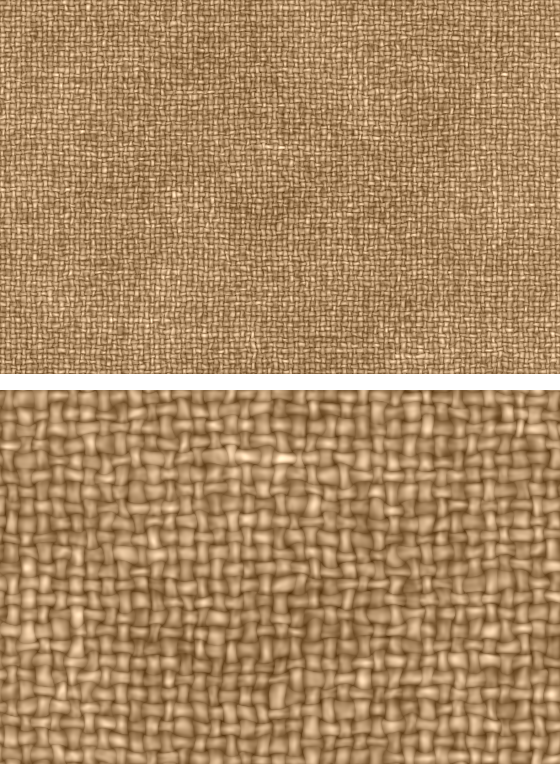
Top: the whole. Bottom: its middle third, enlarged.
Write a Shadertoy shader that draws this texture.

```glsl
// Coarse brown burlap: a plain weave of uneven threads with pale slubs.

vec2 hashGradient(vec2 p) {
    vec3 h = fract(p.xyx * vec3(0.1031, 0.1030, 0.0973));
    h += dot(h, h.yzx + 33.33);
    return fract((h.xx + h.yz) * h.zy) * 2.0 - 1.0;
}

float gradientNoise(vec2 p) {
    vec2 i = floor(p), f = p - i;
    vec2 u = f * f * f * (f * (f * 6.0 - 15.0) + 10.0);
    vec2 e = vec2(0.0, 1.0);
    float bottom = mix(dot(hashGradient(i), f),
                       dot(hashGradient(i + e.yx), f - e.yx), u.x);
    float top = mix(dot(hashGradient(i + e.xy), f - e.xy),
                    dot(hashGradient(i + e.yy), f - e.yy), u.x);
    return mix(bottom, top, u.y);
}

// Height of one thread; "over" is +1 where it crosses on top, -1 below.
float threadHeight(float across, float along, float over, float tone) {
    float profile = max(cos(3.14159 * across), 0.0);
    return profile * (0.55 + 0.45 * over * cos(3.14159 * along) + tone);
}

// Brightness along a thread: short knots, long drifts and rare slubs.
float threadTone(float along, float id, float seed) {
    float knots = gradientNoise(vec2(along * 0.8, id * 5.37 + seed));
    float drift = gradientNoise(vec2(along * 0.07, id * 3.71 + seed + 40.0));
    float slub = gradientNoise(vec2(along * 0.045, id * 7.13 + seed + 90.0));
    return 0.65 * knots + 0.35 * drift + 0.3 * smoothstep(0.3, 0.5, slub);
}

void mainImage(out vec4 fragColor, in vec2 fragCoord) {
    vec2 uv = fragCoord / iResolution.y;

    // Thread grid, bent by slow and quick wobbles
    vec2 q = uv * vec2(70.0, 72.0) + 200.0;
    q += 0.6 * vec2(gradientNoise(q * 0.07), gradientNoise(q * 0.07 + 51.0));
    q += 0.5 * vec2(gradientNoise(q * vec2(0.7, 0.4)),
                    gradientNoise(q * vec2(0.4, 0.7) + 77.0));
    vec2 id = floor(q);
    vec2 f = q - id - 0.5;
    float over = 1.0 - 2.0 * mod(id.x + id.y, 2.0);

    // Interlaced warp and weft
    float warp = threadHeight(f.x, f.y, over, threadTone(q.y, id.x, 13.3));
    float weft = threadHeight(f.y, f.x, -over, threadTone(q.x, id.y, 171.7));
    float height = max(warp, weft);

    // Fibre grain runs along whichever thread is on top
    float warpFibre = gradientNoise(q * vec2(2.6, 1.1) + 9.0);
    float weftFibre = gradientNoise(q * vec2(1.1, 2.6) + 63.0);
    float grain = mix(weftFibre, warpFibre, smoothstep(-0.15, 0.15, warp - weft))
                + 0.7 * gradientNoise(q * 2.3 + 31.0);

    // Broad uneven patches, paler toward the sides
    float patches = gradientNoise(uv * 3.0 + 4.0) + 0.6 * gradientNoise(uv * 8.0);
    float edge = abs(uv.x * iResolution.y / iResolution.x - 0.5);

    float light = 0.43 * (height - 0.545) + 0.17 * grain + 0.055 * patches
                + 0.12 * (edge * edge - 0.08);
    vec3 jute = vec3(0.655, 0.522, 0.37);
    fragColor = vec4(clamp(jute + light, 0.0, 1.0), 1.0);
}
```
